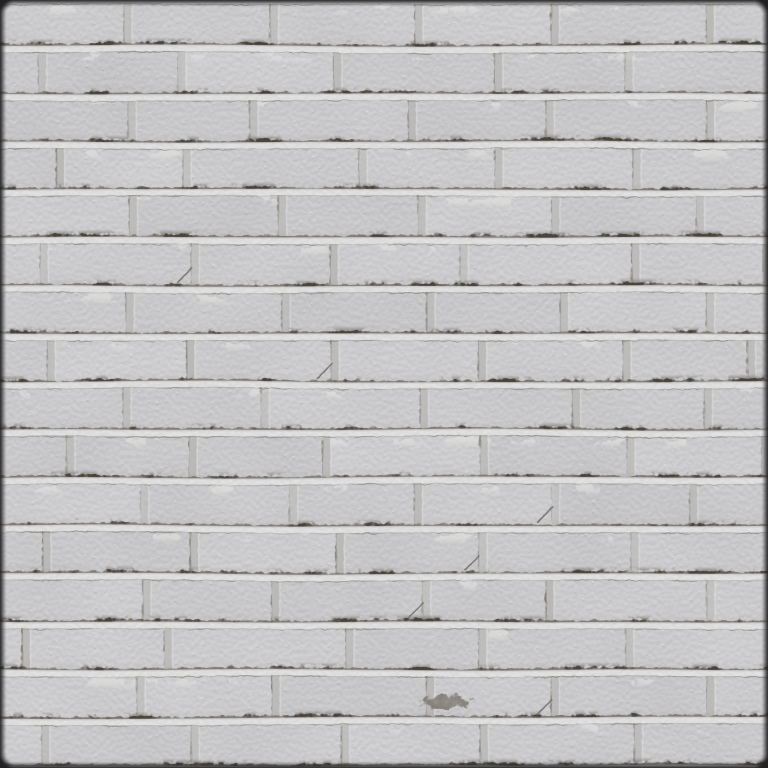
Reproduce this texture procedurally as a WebGL 1 fragment shader.

```glsl
precision highp float;
// Painted white brick wall: 16 staggered courses of uneven bricks with bright bed joints.
// Each course is a strip of fract() space; ragged shadow lines, chips, cracks and paint
// grain come from gradient noise and hashes, and a dark rounded rim frames the canvas.

uniform vec2 u_resolution;

const float ROWS = 16.0;           // courses up the canvas
const float ROW_SHIFT = 0.08;      // phase of the first bed joint, in courses
const float PITCH = 0.19;          // brick length plus joint
const vec2 STAGGER = vec2(0.06, 0.165); // first joint on even and odd courses
const float JITTER = 0.34;         // joint displacement, in bricks
const float BED = 0.125;           // bed joint height, in courses
const float JOINT = 0.0050;        // half width of a vertical joint
const float RIM = 0.0095;          // width of the dark rim
const vec2 SCAR = vec2(0.58, 0.086); // large flaked patch
const vec3 PAINT = vec3(0.79, 0.79, 0.798);
const vec3 BRIGHT = vec3(0.87, 0.87, 0.867);
const vec3 MORTAR = vec3(0.725, 0.722, 0.712);
const vec3 GRIME = vec3(0.51, 0.49, 0.46);
const vec3 DARK = vec3(0.29, 0.265, 0.24);
const vec3 RIM_COLOR = vec3(0.13);

float hash(vec2 p) {
  vec3 q = fract(vec3(p.xyx) * 0.1031);
  q += dot(q, q.yzx + 33.33);
  return fract((q.x + q.y) * q.z);
}

vec2 gradient(vec2 cell) {
  float a = 6.2832 * hash(cell + 17.0);
  return vec2(cos(a), sin(a));
}

float noise(vec2 p) {
  vec2 i = floor(p), f = p - i;
  vec2 w = f * f * f * (f * (f * 6.0 - 15.0) + 10.0);
  vec2 e = vec2(1.0, 0.0);
  float low = mix(dot(gradient(i), f), dot(gradient(i + e), f - e), w.x);
  float high = mix(dot(gradient(i + e.yx), f - e.yx), dot(gradient(i + 1.0), f - 1.0), w.x);
  return 1.4 * mix(low, high, w.y);
}

float segment(vec2 p, vec2 a, vec2 b) {
  vec2 d = b - a;
  return length(p - a - d * clamp(dot(p - a, d) / dot(d, d), 0.0, 1.0));
}

float ramp(float x, float soft) {
  return smoothstep(-soft, soft, x);
}

// Scattered paint blobs: positive on the lit upper side, negative below
float blobs(vec2 p, float density) {
  vec2 cell = floor(p);
  vec2 center = 0.3 + 0.4 * vec2(hash(cell), hash(cell + 41.0));
  vec2 d = p - cell - center;
  float r = mix(0.15, 0.28, hash(cell + 73.0));
  return step(1.0 - density, hash(cell + 9.0)) * d.y / r * (1.0 - smoothstep(0.4 * r, r, length(d)));
}

void main() {
  vec2 p = gl_FragCoord.xy / u_resolution;
  float px = 1.0 / min(u_resolution.x, u_resolution.y);
  float soft = max(0.0011, 0.75 * px);
  float rowSoft = soft * ROWS;

  // Shared noise: rough edges, long patches of wear, paint grain
  float rough = noise(p * vec2(95.0, 120.0)) + 0.5 * noise(p * 230.0);
  float wear = noise(p * vec2(19.0, 32.0) + 5.0);
  float grain = noise(p * 170.0) - noise(p * 170.0 + vec2(0.0, 0.45));

  // Course and nearest vertical joint
  float v = p.y * ROWS + ROW_SHIFT + 0.035 * noise(p * vec2(4.0, 9.0));
  float row = floor(v), f = v - row;
  float u = (p.x - mix(STAGGER.x, STAGGER.y, mod(row, 2.0))) / PITCH;
  vec2 id = vec2(floor(u + 0.5), row);
  float h = hash(id + 3.0) - 0.5;
  float dx = (u - id.x - JITTER * h * abs(h) * 2.0) * PITCH;
  vec2 brick = vec2(id.x + step(0.0, dx), row);
  dx += 0.0008 * rough;

  // Brick face with tone per brick, grain and blobs
  vec3 color = PAINT + 0.024 * (hash(brick + 50.0) - 0.5);
  color += 0.014 * noise(p * 11.0) + 0.033 * grain;
  color += 0.09 * blobs(p * 85.0, 0.32) + 0.055 * blobs(p * 140.0 + 7.0, 0.3);
  float flake = smoothstep(0.42, 0.55, wear + 0.2 * rough) * smoothstep(0.72, 0.9, f);
  color = mix(color, BRIGHT, 0.75 * flake);

  // Vertical joint: soft fill, shaded left edge, lit right edge
  float strength = mix(0.45, 1.0, hash(id + 21.0));
  color = mix(color, MORTAR, strength * (1.0 - ramp(abs(dx) - JOINT, soft)));
  float shade = 1.0 - ramp(abs(dx + JOINT) - 0.0009 - 0.0012 * wear, soft);
  color = mix(color, GRIME, strength * shade * clamp(0.65 + 0.8 * rough, 0.1, 1.0));
  color = mix(color, BRIGHT, 0.5 * (1.0 - ramp(abs(dx - JOINT - 0.001) - 0.001, soft)));

  // Diagonal crack across an occasional lower corner
  vec2 corner = vec2(dx, (f - BED) / ROWS) + 0.0006 * rough;
  float crack = 1.0 - ramp(segment(corner, vec2(-0.023, 0.005), vec2(-0.004, 0.024)) - 0.0009, soft);
  color = mix(color, GRIME * 0.9, crack * step(0.89, hash(id + 88.0)));

  // Chipped lower edge and the dark line under each brick
  float above = f - BED;
  color -= 0.06 * exp(-max(above, 0.0) * 16.0);
  float chip = smoothstep(0.15, 0.5, wear + 0.45 * rough) * (1.0 - smoothstep(0.05, 0.17, above));
  color = mix(color, GRIME, 0.7 * chip);
  float lip = 0.045 + 0.035 * rough + 0.03 * wear;
  float lineMask = ramp(above, rowSoft) * (1.0 - ramp(above - lip, rowSoft));
  color = mix(color, mix(GRIME, DARK, smoothstep(0.0, 0.5, wear + 0.3 * rough)), lineMask);

  // Bright bed joint and the broken thin line along the brick tops below it
  vec3 bed = BRIGHT + 0.025 * grain - 0.07 * smoothstep(0.6, 1.0, f / BED);
  color = mix(color, bed, 1.0 - ramp(above, rowSoft));
  float top = f - step(0.5, f) + 0.02 + 0.025 * rough;
  float topLine = 1.0 - ramp(abs(top) - 0.008, rowSoft);
  float broken = smoothstep(-0.2, 0.5, noise(p * vec2(24.0, 38.0) + 31.0) + 0.3 * rough);
  color = mix(color, GRIME, topLine * (0.25 + 0.6 * broken));

  // Large flaked scar
  float scar = length((p - SCAR) / vec2(0.029, 0.0085)) - 1.0 + 0.5 * rough;
  color = mix(color, GRIME + 0.05 * rough, 0.85 * (1.0 - ramp(scar, 0.2)));

  // Dark rounded rim
  vec2 q = abs(p - 0.5) - 0.5 + 2.0 * RIM;
  float inset = 2.0 * RIM - length(max(q, 0.0));
  color = mix(RIM_COLOR, color, smoothstep(-0.2 * RIM, RIM, inset));
  gl_FragColor = vec4(clamp(color, 0.0, 1.0), 1.0);
}
```
